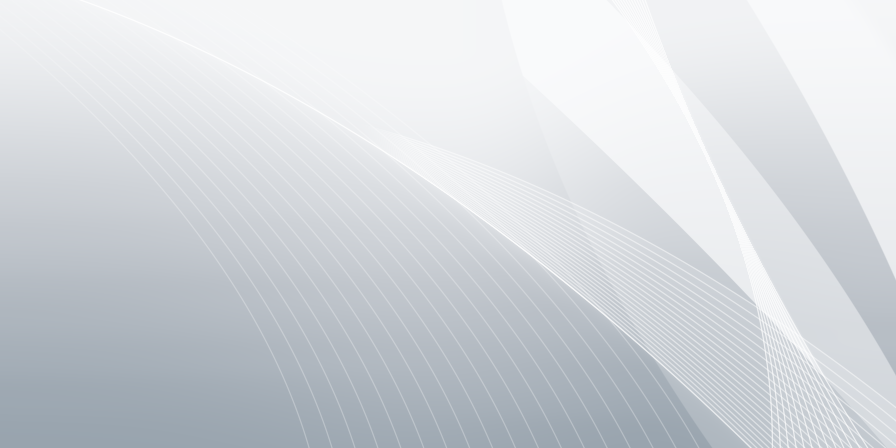
Write a WebGL 2 fragment shader that draws this background.

```glsl
#version 300 es
precision highp float;

#define FAN_LINES 17.0
#define RIBBON_LINES 20.0
#define TWIST_LINES 12.0
#define LINE_HALF_WIDTH 0.0008
#define FAN_OPACITY 0.27
#define RIBBON_OPACITY 0.48
#define TWIST_OPACITY 0.68
#define VEIL_OPACITY 0.68
#define STREAK_AMOUNT 0.010

uniform vec2 u_resolution;
out vec4 fragColor;

const vec3 WHITE = vec3(0.985, 0.988, 0.992);
const vec3 THREAD = vec3(1.0);
const vec3 PALE = vec3(0.945, 0.95, 0.957);
const vec3 SILVER = vec3(0.755, 0.775, 0.80);
const vec3 SLATE = vec3(0.595, 0.64, 0.68);

float hash(vec2 p) {
    return fract(sin(dot(p, vec2(127.1, 311.7))) * 43758.5453);
}

float noise(vec2 p) {
    vec2 i = floor(p), f = fract(p);
    f = f * f * (3.0 - 2.0 * f);
    return mix(mix(hash(i), hash(i + vec2(1, 0)), f.x),
               mix(hash(i + vec2(0, 1)), hash(i + vec2(1, 1)), f.x), f.y);
}

// Quadratic c.x + c.y t + c.z t^2
float curve(vec3 c, float t) {
    return c.x + t * (c.y + t * c.z);
}

// Smooth step across an edge, one pixel wide on each side
float side(float d) {
    float px = 1.0 / u_resolution.y;
    return smoothstep(-px, px, d);
}

// Coverage of a stroke at distance d
float stroke(float d) {
    float px = 1.0 / u_resolution.y;
    return 1.0 - smoothstep(0.0, LINE_HALF_WIDTH + 0.9 * px, d);
}

float slopeOf(float f) {
    return max(length(vec2(dFdx(f), dFdy(f))) * u_resolution.y, 1e-4);
}

// Lines where t runs from 0 to 1 across the band
float lines(float t, float count) {
    float f = t * count;
    float d = abs(f - round(f)) / slopeOf(f);
    float inside = step(-0.5, f) * step(f, count + 0.5);
    return stroke(d) * inside;
}

void main() {
    vec2 p = gl_FragCoord.xy / u_resolution.y;
    float x = p.x * 2.0 * u_resolution.y / u_resolution.x;
    float v = 1.0 - p.y;

    // Silver gradient, lifted at the centre and the lower right
    float lift = 0.14 * exp(-4.0 * (x - 0.95) * (x - 0.95));
    lift += 0.25 * smoothstep(1.4, 2.0, x) * v * v;
    float depth = v - lift;
    vec3 col = mix(PALE, SILVER, smoothstep(-0.02, 0.62, depth));
    col = mix(col, SLATE, smoothstep(0.42, 1.02, depth));
    float streak = noise(vec2(x * 1.5, v * 22.0)) - 0.5;
    col += STREAK_AMOUNT * streak * smoothstep(0.3, 0.6, v);

    // Sheen above the main sweeping curve
    float sweep = curve(vec3(0.0, 0.36, 0.206), x - 0.18);
    float sheen = smoothstep(-0.10, 0.08, sweep - v) * (1.0 - smoothstep(1.0, 1.5, x));
    col = mix(col, WHITE, 0.35 * sheen);

    // Broad translucent veils
    float outerEdge = curve(vec3(1.12, 0.24, 0.23), v);
    float innerEdge = max(outerEdge, curve(vec3(0.98, 1.13, -0.13), v));
    float bandEnd = curve(vec3(1.354, 0.98, -0.25), v);
    float twistLeft = curve(vec3(1.367, 0.72, -0.363), v);
    float twistWidth = curve(vec3(0.073, -0.36, 0.50), v);
    float outerVeil = side(x - outerEdge) * side(bandEnd - x);
    float band = side(x - innerEdge) * side(bandEnd - x);
    float dim = smoothstep(-0.008, 0.008, x - twistLeft - twistWidth);
    col = mix(col, WHITE, 0.2 * outerVeil);
    col = mix(col, WHITE, VEIL_OPACITY * band * mix(1.0, 0.5, dim));

    float cornerVeil = side(x - curve(vec3(1.667, 0.62, -0.14), v));
    float cornerFold = smoothstep(-0.03, 0.03, x - 1.9 - 0.8 * v);
    col = mix(col, WHITE, cornerVeil * mix(VEIL_OPACITY, 0.4, cornerFold));

    // Wide fan of thin lines falling to the lower left
    float fanPos = (x - curve(vec3(-0.08, 1.25, -0.48), v)) / (0.6 + 0.27 * v);
    float fan = lines(fanPos, FAN_LINES) * smoothstep(-0.2, 0.35, v);
    col = mix(col, THREAD, FAN_OPACITY * fan);

    // Ribbon opening between its upper edge and the sweeping curve
    float upper = curve(vec3(0.30, 0.305, 0.217), x - 0.885);
    float ribbonPos = (v - upper) / max(sweep - upper, 0.01);
    float reveal = smoothstep(0.78, 0.95, x);
    float ribbonFill = side(v - upper) * side(sweep - v) * reveal;
    float packed = ribbonPos * (0.7 + 0.3 * ribbonPos);
    float ribbon = lines(packed, RIBBON_LINES) * step(-0.1, ribbonPos) * reveal;
    col = mix(col, WHITE, 0.12 * ribbonFill);
    col = mix(col, THREAD, RIBBON_OPACITY * ribbon);

    // Bright rim and its soft glow
    float rim = sweep - v;
    float rimDist = abs(rim) / slopeOf(rim);
    float rimFade = 1.0 - 0.5 * smoothstep(1.2, 1.6, x);
    col = mix(col, THREAD, rimFade * (0.7 * stroke(rimDist) + 0.14 * exp(-rimDist * 110.0)));

    // Twisted ribbon at the right with a narrow waist
    float twistPos = (x - twistLeft) / twistWidth;
    float twistFill = side(x - twistLeft) * side(twistLeft + twistWidth - x);
    col = mix(col, WHITE, 0.1 * twistFill);
    col = mix(col, THREAD, TWIST_OPACITY * lines(twistPos, TWIST_LINES));

    fragColor = vec4(clamp(col, 0.0, 1.0), 1.0);
}
```
